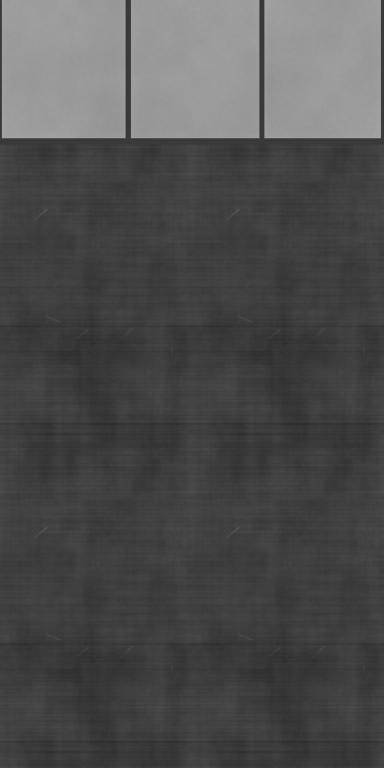
Reproduce this texture procedurally as a Shadertoy shader.

```glsl
// Three pale plaster panels in a dark frame above a worn charcoal cloth wall.
// The wall repeats a tile of wrapped noise, soft stains, thread lines and
// scratches; the panels are box distances with faint mottling.
#define WALL_TONE 0.248
#define PANEL_TONE 0.602
#define FRAME_TONE 0.225
#define TILE vec2(0.5, 0.828)
#define TILE_TOP 0.39
#define PANEL_BOTTOM 0.360
#define FRAME_BOTTOM 0.376
#define MOTTLE 0.050
#define THREAD 0.036
#define SCRATCH 0.075

float hash(vec2 p) {
    vec3 h = fract(vec3(p.xyx) * vec3(0.1031, 0.1030, 0.0973));
    h += dot(h, h.yzx + 33.33);
    return fract((h.x + h.y) * h.z);
}

// Value noise in -0.5..0.5 that wraps after "period" cells; t covers 0..1.
float wrapNoise(vec2 t, vec2 period) {
    vec2 g = t * period, i = floor(g), f = fract(g);
    f = f * f * (3.0 - 2.0 * f);
    vec2 a = mod(i, period), b = mod(i + 1.0, period);
    vec2 seed = period * 1.7;
    return mix(mix(hash(a + seed), hash(vec2(b.x, a.y) + seed), f.x),
               mix(hash(vec2(a.x, b.y) + seed), hash(b + seed), f.x), f.y) - 0.5;
}

// Soft oval, repeated sideways with the tile.
float stain(vec2 p, vec2 centre, vec2 radius) {
    vec2 d = p - centre;
    d.x -= TILE.x * round(d.x / TILE.x);
    d /= radius;
    return exp(-dot(d, d));
}

float band(float y, float centre, float halfWidth) {
    float d = (y - centre) / halfWidth;
    return exp(-d * d);
}

float scratch(vec2 p, vec2 a, vec2 b, float px) {
    vec2 pa = p - a, ba = b - a;
    float h = clamp(dot(pa, ba) / dot(ba, ba), 0.0, 1.0);
    float d = length(pa - ba * h);
    return (1.0 - smoothstep(0.0005, 0.0015 + px, d)) * (0.4 + 0.6 * h);
}

float wall(vec2 p, float px) {
    vec2 q = mod(p - vec2(0.0, TILE_TOP), TILE);
    vec2 t = q / TILE;
    float tone = WALL_TONE;

    // Cloudy wear and vertical streaks
    tone += MOTTLE * (0.75 * wrapNoise(t, vec2(5, 8)) + 0.5 * wrapNoise(t, vec2(11, 17))
          + 0.3 * wrapNoise(t, vec2(27, 43)) + 0.55 * wrapNoise(t, vec2(19, 5)));

    // Dark stains
    tone -= 0.030 * stain(q, vec2(0.25, 0.42), vec2(0.05, 0.10));
    tone -= 0.024 * stain(q, vec2(0.26, 0.72), vec2(0.04, 0.13));
    tone -= 0.018 * stain(q, vec2(0.04, 0.48), vec2(0.07, 0.05));
    tone -= 0.020 * band(q.y, 0.53, 0.055);
    tone -= 0.014 * band(q.y, 0.75, 0.035);

    // Pale patches
    tone += 0.026 * stain(q, vec2(0.10, 0.33), vec2(0.07, 0.07));
    tone += 0.024 * stain(q, vec2(0.09, 0.63), vec2(0.06, 0.06));
    tone += 0.020 * stain(q, vec2(0.39, 0.26), vec2(0.09, 0.11));
    tone += 0.022 * stain(q, vec2(0.39, 0.64), vec2(0.05, 0.08));

    // Woven threads: long rows, weak columns and fine grain
    float row = wrapNoise(t, vec2(3, 104));
    tone += THREAD * (0.65 * row + 0.3 * wrapNoise(t, vec2(70, 4))
          + 0.45 * wrapNoise(t, vec2(93, 151)));
    float rowPitch = 0.0104;
    float groove = abs(fract(q.y / rowPitch) - 0.5) * rowPitch;
    tone -= 0.016 * (1.0 - smoothstep(0.0006, 0.0012 + px, groove))
          * (0.5 + wrapNoise(t, vec2(4, 37)));

    // Stronger creases
    tone -= 0.028 * band(q.y, 0.459, 0.0025);
    tone -= 0.034 * band(q.y, 0.714, 0.0025);
    tone -= 0.026 * band(q.y, 0.740, 0.0025);

    // Scratches
    float marks = scratch(q, vec2(0.091, 0.182), vec2(0.122, 0.156), px);
    marks += 0.6 * scratch(q, vec2(0.195, 0.495), vec2(0.229, 0.469), px);
    marks += 0.6 * scratch(q, vec2(0.313, 0.495), vec2(0.344, 0.466), px);
    marks += 0.7 * scratch(q, vec2(0.122, 0.435), vec2(0.156, 0.448), px);
    marks += 0.7 * scratch(q, vec2(0.448, 0.536), vec2(0.448, 0.516), px);
    return tone + SCRATCH * marks;
}

float panels(vec2 p, float px) {
    // Bars at both sides and at the two joints
    float bar = min(abs(p.x - 0.334) - 0.0070, abs(p.x - 0.682) - 0.0065);
    bar = min(bar, min(p.x - 0.005, 0.992 - p.x));
    float inside = min(bar, PANEL_BOTTOM - p.y);
    float tone = PANEL_TONE + 0.035 * wrapNoise(p, vec2(7, 5));
    tone += 0.018 * wrapNoise(p, vec2(23, 19)) + 0.012 * wrapNoise(p, vec2(131, 127));
    tone += 0.025 * exp(-max(inside, 0.0) / 0.008);
    return mix(FRAME_TONE, tone, smoothstep(-0.7 * px, 0.7 * px, inside));
}

void mainImage(out vec4 fragColor, in vec2 fragCoord) {
    vec2 uv = fragCoord / iResolution.xy;
    vec2 p = vec2(uv.x, 2.0 * (1.0 - uv.y)); // width units, y downward
    float px = 1.0 / iResolution.x;
    float below = smoothstep(-px, px, p.y - FRAME_BOTTOM);
    float tone = mix(panels(p, px), wall(p, px), below);
    fragColor = vec4(vec3(tone), 1.0);
}
```
